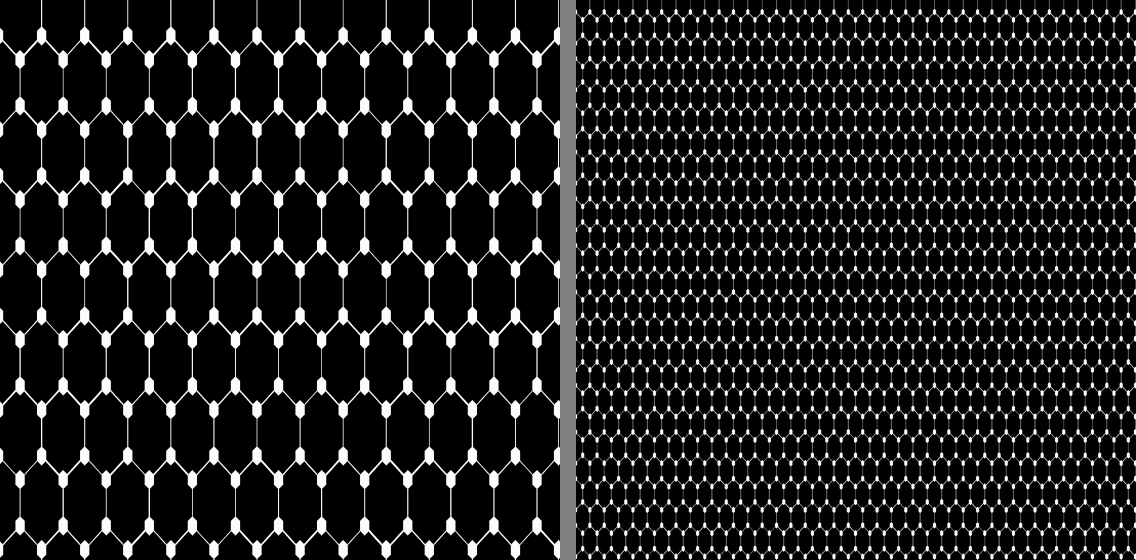
Left: one tile. Right: repeated 3 by 3.
Reproduce this pattern procedurally as a Shadertoy shader.

```glsl
#define GRID vec2(13.0, 8.0)            // posts across, rows up (even rows)
#define ORIGIN vec2(-0.0026, 0.1022)    // middle of the first post
#define POST_HALF 0.0413                // half the distance between a post's knots
#define KNOT_HALF vec2(0.0083, 0.0172)  // half width and half height of a knot
#define KNOT_CAP 0.0083                 // height of a knot's pointed end
#define POST_WIDTH vec2(0.0012, 0.0024) // thinnest and thickest post
#define STRUT_WIDTH vec2(0.0015, 0.0036)
#define GROUND vec3(0.0)
#define INK vec3(0.99)

float hash(vec2 p) {
    return fract(sin(dot(p, vec2(127.1, 311.7))) * 43758.5453);
}

float segmentDistance(vec2 p, vec2 a, vec2 b) {
    vec2 ab = b - a;
    return length(p - a - ab * clamp(dot(p - a, ab) / dot(ab, ab), 0.0, 1.0));
}

// Upright hexagon with pointed top and bottom
float knotDistance(vec2 p) {
    p = abs(p);
    vec2 capNormal = normalize(vec2(KNOT_CAP, KNOT_HALF.x));
    return max(p.x - KNOT_HALF.x, dot(p - vec2(0.0, KNOT_HALF.y), capNormal));
}

// Share of a pixel covered by a line, exact for lines thinner than a pixel
float lineCoverage(float dist, float width, float pixel) {
    vec2 sides = (vec2(0.5, -0.5) * width - dist) / pixel + 0.5;
    sides = clamp(sides, 0.0, 1.0);
    return sides.x - sides.y;
}

void mainImage(out vec4 fragColor, in vec2 fragCoord) {
    float pixel = 1.0 / iResolution.y;
    vec2 cell = 1.0 / GRID;
    vec2 gridPos = (fragCoord / iResolution.xy - ORIGIN) * GRID;
    float ink = 0.0;

    // Struts hang into the row below, so visit this row and the one above
    for (int i = 0; i < 2; i++) {
        float row = floor(gridPos.y + 0.5) + float(i);
        float stagger = 0.5 * mod(row + 1.0, 2.0);
        float column = floor(gridPos.x - stagger + 0.5);
        vec2 p = (gridPos - vec2(column + stagger, row)) * cell;
        vec2 id = mod(vec2(column, row), GRID);

        // Post with a knot at each end
        vec2 knot = vec2(0.0, POST_HALF);
        float postWidth = mix(POST_WIDTH.x, POST_WIDTH.y, hash(id + 0.5));
        ink = max(ink, lineCoverage(segmentDistance(p, -knot, knot), postWidth, pixel));
        float knotDist = knotDistance(vec2(p.x, abs(p.y) - POST_HALF));
        ink = max(ink, clamp(0.5 - knotDist / pixel, 0.0, 1.0));

        // Two struts, each of its own width, down to the next row
        float side = p.x < 0.0 ? -1.0 : 1.0;
        vec2 foot = vec2(0.5 * side * cell.x, POST_HALF - cell.y);
        float strutWidth = mix(STRUT_WIDTH.x, STRUT_WIDTH.y, hash(id + 20.0 + 7.0 * side));
        ink = max(ink, lineCoverage(segmentDistance(p, -knot, foot), strutWidth, pixel));
    }

    fragColor = vec4(mix(GROUND, INK, ink), 1.0);
}
```
